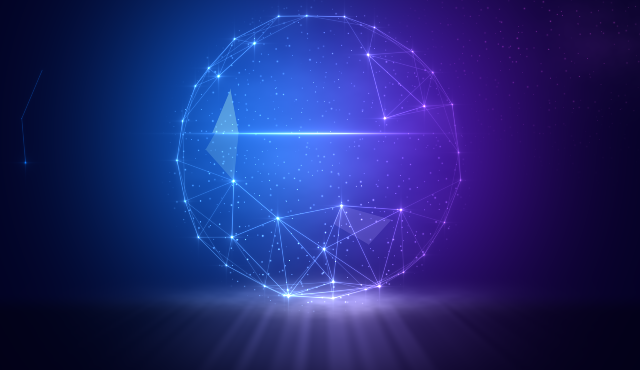
A Shadertoy shader for this background:

```glsl
// Glowing wireframe globe over a misty floor, lit blue on the left and violet on the right.
#define CENTER vec2(0.858, 0.578)
#define RADIUS 0.39
#define RIM_COUNT 24
#define HUB_COUNT 14
#define LINK_REACH 0.25
#define HORIZON 0.19
#define NIGHT vec3(0.008, 0.003, 0.13)
#define BLUE vec3(0.03, 0.33, 0.62)
#define VIOLET vec3(0.27, 0.05, 0.44)
#define ICE vec3(0.55, 0.85, 1.0)
#define PINK vec3(0.85, 0.55, 1.0)

// Main junctions of the wireframe
const vec2 hubs[HUB_COUNT] = vec2[HUB_COUNT](
    vec2(0.919, 0.444), vec2(0.747, 0.41), vec2(0.991, 0.852), vec2(0.684, 0.883),
    vec2(0.623, 0.359), vec2(0.872, 0.327), vec2(1.08, 0.433), vec2(0.776, 0.2),
    vec2(1.022, 0.226), vec2(0.897, 0.238), vec2(1.036, 0.68), vec2(1.143, 0.713),
    vec2(0.628, 0.511), vec2(0.587, 0.794));

float hash(vec2 p) {
    p = fract(p * vec2(123.34, 345.45));
    p += dot(p, p + 34.3);
    return fract(p.x * p.y);
}

float noise(vec2 p) {
    vec2 i = floor(p), f = fract(p);
    f = f * f * (3.0 - 2.0 * f);
    return mix(mix(hash(i), hash(i + vec2(1, 0)), f.x),
               mix(hash(i + vec2(0, 1)), hash(i + 1.0), f.x), f.y);
}

float fbm(vec2 p) {
    float sum = 0.0, amp = 0.5;
    for (int i = 0; i < 4; i++) { sum += amp * noise(p); p = p * 2.03 + 7.1; amp *= 0.5; }
    return sum;
}

float blob(vec2 p, vec2 c, vec2 size) {
    vec2 d = (p - c) / size;
    return exp(-dot(d, d));
}

float line(vec2 p, vec2 a, vec2 b) {
    vec2 ab = b - a;
    float d = length(p - a - ab * clamp(dot(p - a, ab) / dot(ab, ab), 0.0, 1.0));
    return exp(-d * d / 1.6e-6) + 0.12 * exp(-d / 0.004);
}

float side(vec2 p, vec2 a, vec2 b) {
    vec2 n = normalize(b - a);
    return n.x * (p.y - a.y) - n.y * (p.x - a.x);
}

// Filled triangle, corners counterclockwise
float facet(vec2 p, vec2 a, vec2 b, vec2 c) {
    float d = min(side(p, a, b), min(side(p, b, c), side(p, c, a)));
    return smoothstep(-0.0015, 0.0015, d);
}

// Bright core with a soft halo and thin rays
float star(vec2 p, vec2 c) {
    vec2 d = abs(p - c);
    float r = length(d);
    float rays = exp(-d.x / 0.0015 - d.y / 0.016) + exp(-d.y / 0.0015 - d.x / 0.016);
    return exp(-r * r / 1.0e-5) + 0.25 * exp(-r / 0.01) + 0.4 * rays;
}

// One jittered speck per cell, some left out
float specks(vec2 p, float cell, float amount) {
    vec2 id = floor(p / cell), f = fract(p / cell);
    vec2 c = 0.2 + 0.6 * vec2(hash(id + 3.7), hash(id + 9.2));
    float r = length(f - c) * cell, size = mix(0.0009, 0.0024, hash(id + 5.1));
    return step(hash(id), amount) * exp(-r * r / (size * size)) * (0.3 + 0.7 * hash(id + 1.3));
}

vec2 rimPoint(int i) {
    float k = mod(float(i), float(RIM_COUNT));
    float a = (k + 0.5 * hash(vec2(k, 2.0))) * 6.2832 / float(RIM_COUNT);
    return CENTER + RADIUS * (0.96 + 0.05 * hash(vec2(k, 8.0))) * vec2(cos(a), sin(a));
}

void mainImage(out vec4 fragColor, in vec2 fragCoord) {
    vec2 p = (fragCoord - 0.5 * iResolution.xy) / iResolution.y + vec2(0.861, 0.5);
    float radial = length(p - CENTER) / RADIUS;
    float inside = 1.0 - smoothstep(0.97, 1.03, radial);
    vec3 tint = mix(ICE, PINK, smoothstep(0.75, 1.2, p.x));

    // Backdrop and light within the globe
    vec3 col = NIGHT + BLUE * blob(p, vec2(0.66, 0.64), vec2(0.39, 0.46))
             + VIOLET * blob(p, vec2(1.11, 0.62), vec2(0.39, 0.5));
    col += vec3(0.07, 0.14, 0.04) * blob(p, vec2(0.82, 0.59), vec2(0.23, 0.25));
    col += inside * tint * 0.12 * (fbm(p * vec2(5, 9)) - 0.4);
    col += vec3(0.12, 0.05, 0.14) * fbm(p * 9.0) * blob(p, vec2(1.68, 0.9), vec2(0.22, 0.14));

    // Floor, its rays and the mist along the horizon
    float below = 1.0 - smoothstep(HORIZON - 0.04, HORIZON + 0.02, p.y);
    col *= 1.0 - 0.3 * below;
    float rays = noise(vec2((p.x - 0.87) / (0.45 - p.y) * 14.0, 2.0));
    col += vec3(0.22, 0.2, 0.3) * below * (0.65 + 0.45 * rays) * blob(p, vec2(0.87, 0.1), vec2(0.32, 0.16));
    float mist = 0.5 + fbm(p * vec2(8, 26));
    col += vec3(0.26, 0.27, 0.3) * mist * blob(p, vec2(0.87, HORIZON), vec2(0.34, 0.035));
    col += vec3(0.22, 0.2, 0.18) * mist * blob(p, vec2(0.88, 0.18), vec2(0.16, 0.06));

    // Crystal facets
    float crystal = facet(p, vec2(0.619, 0.758), vec2(0.57, 0.641), vec2(0.641, 0.641));
    float shard = facet(p, vec2(0.552, 0.596), vec2(0.628, 0.511), vec2(0.641, 0.641))
                + facet(p, vec2(0.552, 0.596), vec2(0.641, 0.641), vec2(0.578, 0.641));
    float pane = facet(p, vec2(0.919, 0.444), vec2(0.993, 0.339), vec2(1.054, 0.406))
               + facet(p, vec2(0.919, 0.444), vec2(0.897, 0.395), vec2(0.993, 0.339));
    col = mix(col, vec3(0.5, 0.78, 0.9), 0.55 * crystal + 0.28 * min(shard, 1.0));
    col = mix(col, vec3(0.55, 0.5, 0.92), 0.3 * min(pane, 1.0));

    // Wireframe: rim chords, then links between near junctions
    float wire = 0.0, glints = 0.0;
    for (int i = 0; i < RIM_COUNT; i++) {
        vec2 a = rimPoint(i);
        wire += 0.3 * line(p, a, rimPoint(i + 1)) + 0.13 * line(p, a, rimPoint(i + 2));
        glints += 0.35 * star(p, a);
        for (int j = 0; j < HUB_COUNT; j++)
            if (distance(a, hubs[j]) < LINK_REACH * 0.75) wire += 0.16 * line(p, a, hubs[j]);
    }
    for (int i = 0; i < HUB_COUNT; i++) {
        glints += 0.85 * star(p, hubs[i]);
        for (int j = i + 1; j < HUB_COUNT; j++)
            if (distance(hubs[i], hubs[j]) < LINK_REACH) wire += 0.35 * line(p, hubs[i], hubs[j]);
    }
    float dim = mix(1.0, 0.5, smoothstep(0.95, 1.25, p.x));
    col += tint * dim * (wire * 0.8 + glints);

    // Specks in the globe and pink dust at the upper right
    float dust = specks(p, 0.021, 0.35) + specks(p + 0.37, 0.034, 0.55);
    float density = (1.0 - smoothstep(0.95, 1.12, radial)) * (0.45 + 0.5 * smoothstep(0.6, 0.3, p.y));
    col += tint * dust * density * dim;
    col += vec3(0.6, 0.2, 0.5) * dust * 0.6 * blob(p, vec2(1.5, 0.88), vec2(0.3, 0.2));

    // Horizontal flare and faint trail at the far left
    float flareX = (p.x - 0.83) / 0.2;
    float flareY = abs(p.y - 0.639);
    col += tint * exp(-flareX * flareX) * (exp(-flareY / 0.0022) + 0.18 * exp(-flareY / 0.012));
    float trail = line(p, vec2(0.065, 0.56), vec2(0.055, 0.68)) + line(p, vec2(0.055, 0.68), vec2(0.11, 0.81));
    col += BLUE * (0.3 * trail + 0.6 * star(p, vec2(0.065, 0.56)));

    fragColor = vec4(clamp(col, 0.0, 1.0), 1.0);
}
```
